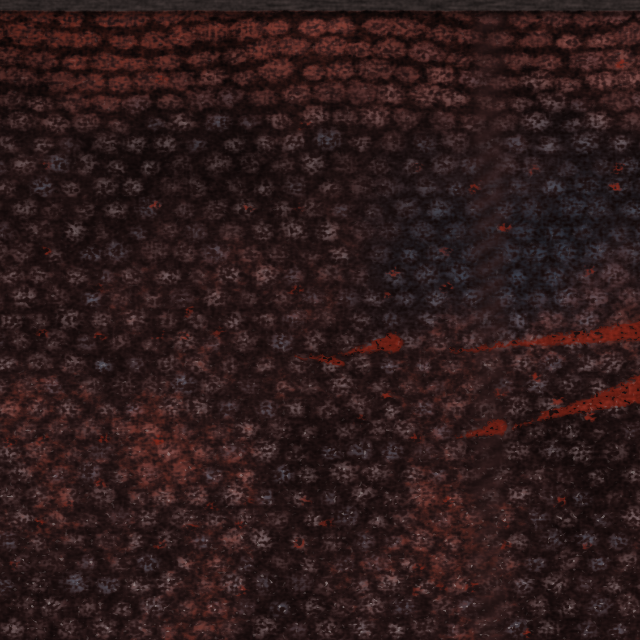
A Shadertoy shader for this texture:

```glsl
// Dark painted canvas: coarse staggered weave, dry grey and blue paint, rusty red streaks.

const vec3 UMBER = vec3(0.090, 0.045, 0.045);
const vec3 BROWN = vec3(0.190, 0.112, 0.110);
const vec3 LILAC = vec3(0.450, 0.385, 0.390);
const vec3 SLATE = vec3(0.200, 0.270, 0.350);
const vec3 RUST  = vec3(0.390, 0.150, 0.110);
const vec3 RED   = vec3(0.450, 0.125, 0.080);
const vec3 FLAKE = vec3(0.640, 0.600, 0.590);
const vec3 EDGE  = vec3(0.210, 0.175, 0.170);

vec2 hash2(vec2 p) {
    vec3 q = fract(p.xyx * vec3(0.1031, 0.1030, 0.0973));
    q += dot(q, q.yzx + 33.33);
    return fract((q.xx + q.yz) * q.zy);
}

// Gradient noise, roughly -0.6 to 0.6
float noise(vec2 p) {
    vec2 i = floor(p), f = fract(p);
    vec2 u = f * f * f * (f * (f * 6.0 - 15.0) + 10.0);
    vec2 o = vec2(0.0, 1.0);
    float a = dot(hash2(i) * 2.0 - 1.0, f);
    float b = dot(hash2(i + o.yx) * 2.0 - 1.0, f - o.yx);
    float c = dot(hash2(i + o.xy) * 2.0 - 1.0, f - o.xy);
    float d = dot(hash2(i + o.yy) * 2.0 - 1.0, f - o.yy);
    return mix(mix(a, b, u.x), mix(c, d, u.x), u.y);
}

float fbm(vec2 p) {
    float sum = 0.0, amp = 1.0;
    for (int i = 0; i < 4; i++) {
        sum += amp * noise(p);
        p = mat2(1.6, 1.2, -1.2, 1.6) * p + 7.3;
        amp *= 0.55;
    }
    return sum;
}

// Staggered thread crowns: x = height, y = brightness, z = random tint
vec3 weave(vec2 p, vec2 cell, vec2 radius) {
    vec2 g = p / cell, base = floor(g);
    vec3 best = vec3(0.0);
    for (int j = -1; j <= 1; j++)
    for (int i = -1; i <= 1; i++) {
        vec2 id = base + vec2(i, j);
        vec2 rnd = hash2(id + 40.0);
        vec2 centre = id + 0.5 + (rnd - 0.5) * vec2(0.25, 0.2);
        centre.x += 0.5 * mod(id.y, 2.0) - 0.25;
        float size = 0.8 + 0.4 * rnd.y;
        float height = smoothstep(1.35, 0.1, length((g - centre) / (radius * size)));
        if (height > best.x) best = vec3(height, hash2(id + 91.0));
    }
    return best;
}

// Distance to a stroke that widens from a to b
float streak(vec2 p, vec2 a, vec2 b, float width) {
    vec2 ab = b - a;
    float h = clamp(dot(p - a, ab) / dot(ab, ab), 0.0, 1.0);
    return length(p - a - ab * h) - width * h * (0.6 + 0.4 * h);
}

float redStrokes(vec2 p) {
    float d = streak(p, vec2(0.53, 0.450), vec2(0.615, 0.465), 0.014);
    d = min(d, streak(p, vec2(0.46, 0.446), vec2(0.53, 0.436), 0.006));
    d = min(d, streak(p, vec2(0.70, 0.452), vec2(1.02, 0.484), 0.016));
    d = min(d, streak(p, vec2(0.80, 0.333), vec2(1.02, 0.398), 0.024));
    return min(d, streak(p, vec2(0.71, 0.316), vec2(0.78, 0.334), 0.011));
}

// Sparse ragged dabs of paint, each with its own size
float dabs(vec2 p, vec2 cell, float share) {
    vec2 g = p / cell, id = floor(g);
    vec2 rnd = hash2(id + 17.0), vary = hash2(id + 63.0);
    float d = length((fract(g) - 0.35 - 0.3 * vary) / vec2(0.30, 0.28));
    return step(rnd.x, share) * smoothstep(1.0, 0.3, d) * (0.5 + 0.5 * rnd.y);
}

void mainImage(out vec4 fragColor, in vec2 fragCoord) {
    vec2 uv = fragCoord / iResolution.xy;
    vec2 warp = vec2(noise(uv * 17.0), noise(uv * 17.0 + 50.0));
    vec2 p = uv + warp * 0.006;
    p += 0.005 * vec2(noise(uv * 75.0), noise(uv * 75.0 + 31.0));
    float top = smoothstep(0.72, 0.92, uv.y);

    // Dry brush grain: patches, crumbs, and crossing fibres
    float broad = fbm(uv * 5.0);
    float grain = fbm(uv * vec2(55.0, 80.0));
    float crumbs = noise(uv * vec2(155.0, 195.0) + 11.0);
    float fibres = max(noise(uv * vec2(75.0, 210.0)), noise(uv * vec2(200.0, 60.0) + 23.0));
    float fine = crumbs + 0.7 * fibres - 0.08;
    float grit = clamp(0.47 + 0.6 * grain + 0.85 * fine, 0.0, 1.0);

    // Dark cloth with soft threads
    vec2 slope = vec2(0.0, top * 0.012 * sin(uv.x * 9.0));
    vec3 crown = weave(p + slope, vec2(0.05, 0.0345), mix(vec2(0.37, 0.43), vec2(0.52, 0.40), top));
    float ground = 0.5 + 0.5 * broad + 0.4 * grain + 0.35 * fine + 0.3 * crown.x;
    vec3 col = mix(UMBER, BROWN, clamp(ground, 0.0, 1.0));
    col *= 0.88 + 0.3 * grit;

    // Regional paint colours
    float reach = length((uv - vec2(0.83, 0.62)) * vec2(0.8, 1.3));
    float blueArea = smoothstep(0.30, 0.05, reach + 0.1 * broad);
    float redArea = smoothstep(0.77, 0.95, uv.y + 0.08 * broad) * mix(1.0, 0.45, uv.x);
    float rustArea = smoothstep(0.05, 0.6, broad + 0.5 * grain) * smoothstep(0.75, 0.4, uv.y);
    vec3 paint = mix(LILAC, SLATE, max(blueArea * 0.8, 0.55 * smoothstep(0.72, 0.8, crown.z)));
    paint = mix(paint, RUST, clamp(redArea * 1.1 + 0.5 * rustArea, 0.0, 1.0));
    col = mix(col, RUST, clamp(redArea * 0.8 + 0.6 * rustArea, 0.0, 0.8) * grit);
    col = mix(col, SLATE * 0.75, blueArea * 0.6 * grit);
    float cover = crown.x * mix(0.25, 1.0, crown.y) * smoothstep(0.2, 0.9, grit);
    col = mix(col, paint, cover * 0.85);
    float relief = 0.45 + 0.7 * smoothstep(0.0, 0.45, crown.x + 0.3 * grain);
    col *= mix(1.0, relief, 0.3 + 0.6 * top);

    // Broad shade under the red top, lighter toward the bottom
    float shade = smoothstep(0.25, 0.0, abs(uv.y - 0.72 + 0.15 * (uv.x - 0.5)));
    col *= 1.08 - 0.2 * shade + 0.25 * broad;

    // Smoother vertical seam with slanted ribs
    float seam = smoothstep(0.04, 0.01, abs(uv.x - 0.765 + 0.008 * broad));
    float ribs = 0.5 + 0.5 * sin(6.2832 * (uv.y * 29.0 - uv.x * 14.0));
    col = mix(col, BROWN * (0.65 + 0.6 * ribs), seam * 0.45);

    // Red strokes and dabs, worn by the grain
    float stroke = redStrokes(p + vec2(0.0, 0.004 * grain)) + 0.006 * (grain + fine);
    float red = smoothstep(0.003, -0.003, stroke) * smoothstep(0.0, 0.25, grit);
    float dabShare = 0.10 + 0.08 * smoothstep(0.3, 0.0, uv.y);
    float dab = dabs(p + 0.008 * grain, vec2(0.045, 0.033), dabShare * (1.0 - top));
    red = max(red, dab * smoothstep(0.3, 0.7, grit));
    col = mix(col, RED * (0.78 + 0.4 * grit), red * 0.88);

    // Pale flakes on the crowns, denser toward the bottom
    float flake = smoothstep(0.25, 0.5, noise(uv * vec2(150.0, 185.0) + 80.0) + 0.15 * grain);
    flake *= 0.25 + 0.75 * crown.x;
    col = mix(col, FLAKE, flake * mix(0.65, 0.15, smoothstep(0.0, 0.75, uv.y)));

    // Grey frayed border along the top
    float border = smoothstep(0.981, 0.985, uv.y + 0.002 * grain);
    col *= 1.0 - 0.5 * smoothstep(0.965, 0.982, uv.y) * (1.0 - border);
    col = mix(col, EDGE * (0.7 + 0.5 * noise(uv * vec2(30.0, 180.0)) + 0.3 * grit), border);

    fragColor = vec4(col, 1.0);
}
```
